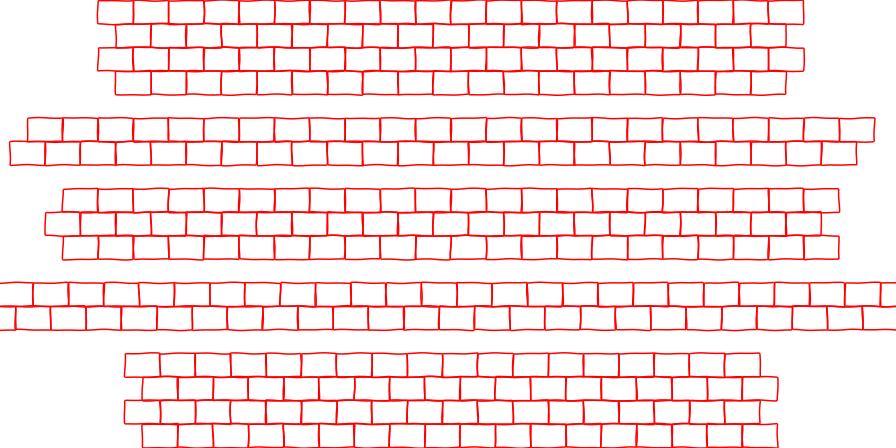
Reproduce this pattern procedurally as a Shadertoy shader.

```glsl
// Hand-inked courses of red bricks on white paper, stacked in five walls.
// Every brick inks its own rounded outline, bent by layered sines, so the
// shared joints carry two strokes that drift apart and thicken the line.

#define COURSE_HEIGHT 0.05252   // height of a row, in canvas heights
#define BRICK_ASPECT 1.5        // brick width / height
#define TOP_MARGIN 0.022        // gap above first row, in rows
#define STROKE_RADIUS 0.032     // half line width, in rows
#define CORNER_RADIUS 0.05      // brick corner rounding, in rows
#define WOBBLE 0.017            // bend of the strokes, in rows
#define INK vec3(1.0, 0.0, 0.0)
#define PAPER vec3(1.0)

// Walls from the top: first row, row count, left edge and length in bricks.
const vec4 WALLS[5] = vec4[5](
    vec4(0.0, 4.0, 2.777, 20.0),
    vec4(5.0, 2.0, 0.777, 24.0),
    vec4(8.0, 3.0, 1.777, 22.0),
    vec4(12.0, 2.0, -1.058, 28.0),
    vec4(15.0, 4.0, 3.537, 18.0));

// Odd rows of each wall: shift and change of length, in bricks.
const vec2 STAGGER[5] = vec2[5](
    vec2(0.5, -1.0), vec2(-0.5, 0.0), vec2(-0.5, 0.0),
    vec2(-0.5, 0.0), vec2(0.5, 0.0));

float hash(vec2 cell) {
    vec3 v = fract(vec3(cell.xyx) * 0.1031);
    v += dot(v, v.yzx + 33.33);
    return fract((v.x + v.y) * v.z);
}

// Left edge and length of a row; length zero marks an empty row.
vec2 rowSpan(float row) {
    for (int i = 0; i < 5; i++) {
        float course = row - WALLS[i].x;
        if (course >= 0.0 && course < WALLS[i].y)
            return WALLS[i].zw + mod(course, 2.0) * STAGGER[i];
    }
    return vec2(0.0);
}

float wobble(float along, float seed) {
    return sin(along * 2.3 + seed) + 0.6 * sin(along * 5.1 + seed * 1.7);
}

// Distance to the bent outline of a brick; p is relative to its centre.
float brickOutline(vec2 p, vec2 cell) {
    vec2 side = step(0.0, p);
    float seedX = 40.0 * hash(cell + vec2(17.0 + 50.0 * side.x, 5.0));
    float seedY = 40.0 * hash(cell + vec2(91.0, 11.0 + 50.0 * side.y));
    p += WOBBLE * vec2(wobble(p.y, seedX), wobble(p.x, seedY));
    vec2 q = abs(p) - 0.5 * vec2(BRICK_ASPECT, 1.0) + CORNER_RADIUS;
    float box = length(max(q, 0.0)) + min(max(q.x, q.y), 0.0);
    return abs(box - CORNER_RADIUS);
}

void mainImage(out vec4 fragColor, in vec2 fragCoord) {
    // Row units, counted down from the top edge
    vec2 canvas = fragCoord / iResolution.y;
    vec2 p = vec2(canvas.x, 1.0 - canvas.y) / COURSE_HEIGHT;
    p.y -= TOP_MARGIN;
    float pixel = 1.0 / (iResolution.y * COURSE_HEIGHT);

    // Layer the strokes of the nearby bricks
    float bare = 1.0;
    for (int j = -1; j <= 1; j++) {
        float row = floor(p.y) + float(j);
        vec2 span = rowSpan(row);
        float x = p.x / BRICK_ASPECT - span.x;
        for (int i = -1; i <= 1; i++) {
            float column = floor(x) + float(i);
            if (column < 0.0 || column > span.y - 0.5) continue;
            vec2 local = vec2((x - column - 0.5) * BRICK_ASPECT,
                              p.y - row - 0.5);
            float d = brickOutline(local, vec2(column, row));
            bare *= 1.0 - clamp(0.5 + (STROKE_RADIUS - d) / pixel, 0.0, 1.0);
        }
    }
    fragColor = vec4(mix(INK, PAPER, bare), 1.0);
}
```
